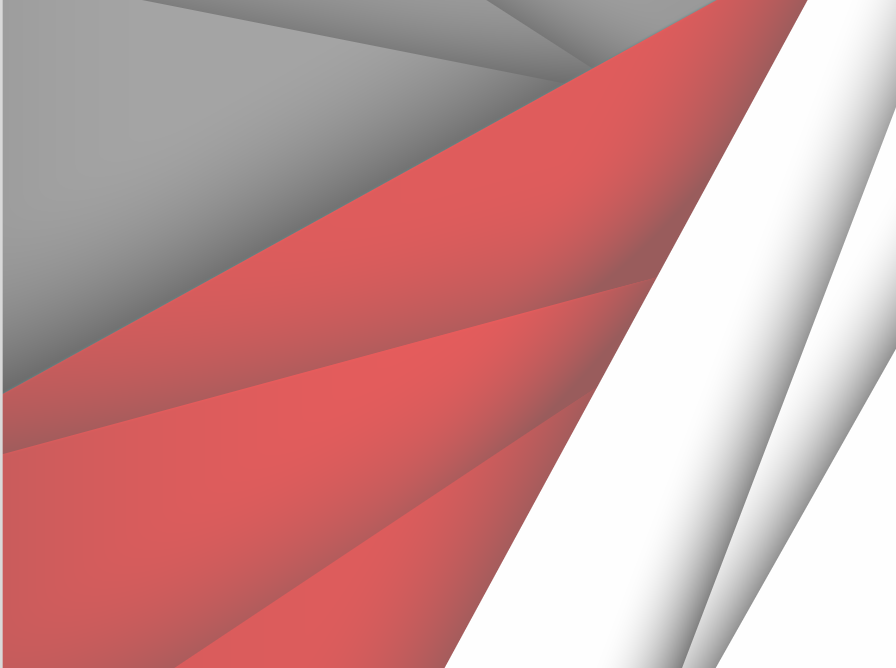
This background is drawn by a WebGL 2 fragment shader. Its source:

```glsl
#version 300 es
precision highp float;

uniform vec2 u_resolution;
out vec4 outColor;

// Fold lines as (start, end), in units of the canvas height
const vec4 GREY_EDGE  = vec4(0.0, 0.408, 1.073, 1.0);
const vec4 WHITE_EDGE = vec4(0.6655, 0.0, 1.209, 1.0);
const vec4 GREY_FOLD_A = vec4(0.2125, 1.0, 0.848, 0.8745);
const vec4 GREY_FOLD_B = vec4(0.728, 1.0, 0.890, 0.8955);
const vec4 RED_FOLD_A = vec4(0.0, 0.319, 0.981, 0.585);
const vec4 RED_FOLD_B = vec4(0.261, 0.0, 0.894, 0.4216);
const vec4 WHITE_FOLD_A = vec4(1.021, 0.0, 1.338, 0.831);
const vec4 WHITE_FOLD_B = vec4(1.0714, 0.0, 1.338, 0.472);

// Colours and brightness levels
const vec3 RED_LIT  = vec3(0.90, 0.36, 0.36);
const vec3 RED_DARK = vec3(0.60, 0.36, 0.36);
const vec3 TEAL_RIM = vec3(0.36, 0.55, 0.55);
const float GREY_LIT = 0.645;
const float PAPER = 0.995;
const float BORDER_TONE = 0.85;

// Shadow reach and thin line widths
const float GREY_REACH = 0.25;
const float FOLD_REACH = 0.13;
const float RED_REACH = 0.21;
const float WHITE_REACH = 0.125;
const float RIM_WIDTH = 0.0025;
const float BORDER_WIDTH = 0.004;

// Signed distance to a line, positive on the left of its direction
float side(vec2 p, vec4 line) {
    vec2 dir = normalize(line.zw - line.xy);
    return dot(p - line.xy, vec2(-dir.y, dir.x));
}

// Antialiased coverage of the positive side
float cover(float d) {
    return clamp(d * u_resolution.y + 0.5, 0.0, 1.0);
}

// Soft shadow, full at the line and gone at its reach
float shadow(float d, float reach) {
    float t = clamp(1.0 - d / reach, 0.0, 1.0);
    return t * t;
}

vec3 greySheets(vec2 p, float edge) {
    float a = side(p, GREY_FOLD_A);
    float b = side(p, GREY_FOLD_B);
    float nearEdge = shadow(edge, GREY_REACH);
    float base = GREY_LIT - 0.03 * shadow(p.x, 0.3) - 0.20 * nearEdge;
    float middle = 0.61 - 0.12 * shadow(a, FOLD_REACH) - 0.06 * nearEdge;
    float top = 0.63 - 0.15 * shadow(b, FOLD_REACH) - 0.03 * nearEdge;
    float tone = mix(base, middle, cover(a));
    tone = mix(tone, top, cover(b) * cover(a));
    return mix(vec3(tone), TEAL_RIM, 0.6 * shadow(edge, 2.0 * RIM_WIDTH));
}

vec3 redSheets(vec2 p, float edge, float rightEdge) {
    float a = side(p, RED_FOLD_A);
    float b = side(p, RED_FOLD_B);
    float right = shadow(rightEdge, RED_REACH);
    float left = shadow(p.x, 0.65);

    // Darkness of each sheet, then a fine light line along its upper fold
    float upper = 0.09 + 0.58 * shadow(a, RED_REACH) + 0.85 * right + 0.25 * left;
    float middle = 0.02 + 0.62 * shadow(b, RED_REACH) + 0.65 * right + 0.35 * left;
    float lower = 0.10 + 0.75 * right + 0.20 * left;
    upper -= 0.15 * shadow(-edge, 2.0 * RIM_WIDTH);
    middle -= 0.15 * shadow(-a, 2.0 * RIM_WIDTH);

    float dark = mix(lower, middle, cover(b));
    dark = mix(dark, upper, cover(a));
    return mix(RED_LIT, RED_DARK, clamp(dark, 0.0, 1.0));
}

vec3 whiteSheets(vec2 p) {
    float a = side(p, WHITE_FOLD_A);
    float b = side(p, WHITE_FOLD_B);
    float wide = PAPER - mix(0.50, 0.32, p.y) * shadow(a, WHITE_REACH);
    float narrow = PAPER - 0.42 * shadow(b, WHITE_REACH);
    float tone = mix(PAPER, narrow, cover(b));
    return vec3(mix(tone, wide, cover(a)));
}

void main() {
    vec2 p = gl_FragCoord.xy / u_resolution.y;
    float greySide = side(p, GREY_EDGE);
    float redSide = side(p, WHITE_EDGE);

    // Layer the three groups of sheets
    vec3 color = redSheets(p, greySide, redSide);
    color = mix(color, greySheets(p, greySide), cover(greySide));
    color = mix(whiteSheets(p), color, cover(redSide));

    // Pale strip along the left border
    color = mix(color, vec3(BORDER_TONE), cover(BORDER_WIDTH - p.x));
    outColor = vec4(color, 1.0);
}
```
